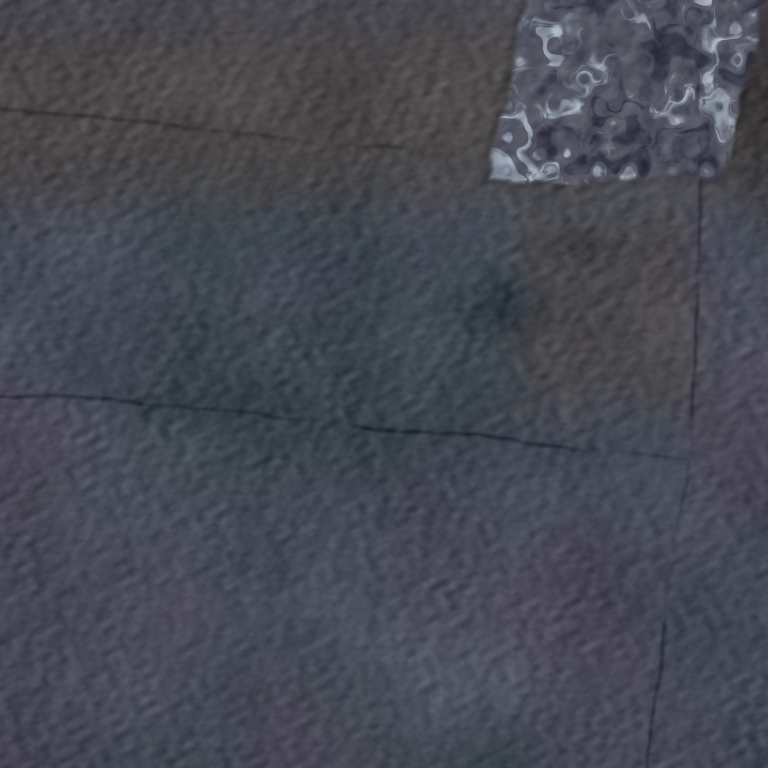
This texture is drawn by a Shadertoy shader. Its source:

```glsl
const vec3 SLATE = vec3(0.268, 0.290, 0.338);
const vec3 BROWN = vec3(0.292, 0.283, 0.290);
const vec3 VIOLET = vec3(0.292, 0.284, 0.342);
const vec3 TEAL = vec3(0.232, 0.276, 0.308);
const vec3 PATCH_BASE = vec3(0.325, 0.330, 0.380);
const vec3 PATCH_DARK = vec3(0.215, 0.220, 0.290);
const vec3 CHIP = vec3(0.58, 0.62, 0.68);
const float GRAIN_SCALE = 105.0;
const float GRAIN_RELIEF = 0.085;
const float FINE_GRAIN = 0.035;
const float MOTTLE = 0.085;
const float CRACK_WIDTH = 0.0032;
const float CRACK_DEPTH = 0.085;
const float CHIP_SCALE = 27.0;

float hash(vec2 p) {
    return fract(sin(dot(p, vec2(127.1, 311.7))) * 43758.5453);
}

float noise(vec2 p) {
    vec2 i = floor(p), f = fract(p);
    f = f * f * (3.0 - 2.0 * f);
    return mix(mix(hash(i), hash(i + vec2(1, 0)), f.x),
               mix(hash(i + vec2(0, 1)), hash(i + vec2(1, 1)), f.x), f.y);
}

float fbm(vec2 p) {
    float sum = 0.0, amp = 0.5;
    for (int i = 0; i < 4; i++) {
        sum += amp * noise(p);
        p = mat2(1.6, 1.2, -1.2, 1.6) * p + 7.3;
        amp *= 0.5;
    }
    return sum / 0.9375;
}

// Soft round stain, 1 at its centre
float stain(vec2 p, vec2 centre, vec2 radius) {
    vec2 d = (p - centre) / radius;
    return exp(-dot(d, d));
}

// Thin broken line from a to b
float crack(vec2 p, vec2 a, vec2 b) {
    vec2 ab = b - a;
    float t = clamp(dot(p - a, ab) / dot(ab, ab), 0.0, 1.0);
    float d = length(p - a - ab * t);
    float broken = smoothstep(0.32, 0.68, noise(p * 14.0 + 3.0));
    return exp(-d * d / (CRACK_WIDTH * CRACK_WIDTH)) * (0.2 + 0.8 * broken);
}

// Signed distance to the slanted patch, negative inside
float patchDistance(vec2 p) {
    float left = (0.638 + 0.20 * (p.y - 0.765)) - p.x;
    float right = p.x - (0.940 + 0.25 * (p.y - 0.765));
    return max(max(left, right), 0.765 - p.y);
}

// Lit slope of a height field
float relief(vec2 p) {
    return noise(p + vec2(-0.35, 0.45)) - noise(p - vec2(-0.35, 0.45));
}

vec3 ground(vec2 uv, vec2 wob) {
    float tint = fbm(uv * 5.0 + 11.0);
    vec3 col = mix(SLATE, VIOLET, smoothstep(0.45, 0.7, tint));
    col = mix(col, TEAL, 0.65 * smoothstep(0.5, 0.72, fbm(uv * 4.0 + 31.0)));
    col = mix(col, VIOLET, 0.5 * stain(uv, vec2(0.05, 0.15), vec2(0.2, 0.3)));

    // Brown upper band and the square below the patch
    vec2 q = uv + wob * 6.0;
    float band = smoothstep(0.68, 0.80, q.y);
    vec2 box = abs(q - vec2(0.79, 0.60)) - vec2(0.11, 0.13);
    band = max(band, 0.85 * smoothstep(0.03, -0.04, max(box.x, box.y)));
    col = mix(col, BROWN, band);
    col = mix(col, VIOLET, 0.6 * smoothstep(0.93, 1.0, q.y));

    // Dark stains and one pale spot
    col -= 0.075 * stain(q, vec2(0.65, 0.60), vec2(0.05, 0.045));
    col -= 0.055 * stain(q, vec2(0.76, 0.68), vec2(0.07, 0.025));
    col -= 0.045 * stain(q, vec2(0.25, 0.48), vec2(0.10, 0.04));
    col -= 0.070 * stain(uv, vec2(1.0, 0.83), vec2(0.05, 0.15));
    col += 0.030 * stain(q, vec2(0.55, 0.12), vec2(0.10, 0.08));
    return col + MOTTLE * (fbm(uv * 9.0) - 0.5);
}

vec3 chippedPatch(vec2 uv) {
    vec2 p = uv * CHIP_SCALE + 1.5 * vec2(noise(uv * 50.0), noise(uv * 50.0 + 9.0));
    float h = fbm(p);
    float chips = smoothstep(0.53, 0.70, h);
    vec3 col = mix(PATCH_DARK, PATCH_BASE, smoothstep(0.27, 0.45, h));
    col = mix(col, CHIP, chips);
    return col + (0.08 + 0.12 * chips) * relief(uv * 60.0);
}

void mainImage(out vec4 fragColor, in vec2 fragCoord) {
    vec2 uv = fragCoord / iResolution.xy;
    vec2 wob = 0.012 * (vec2(fbm(uv * 16.0), fbm(uv * 16.0 + 40.0)) - 0.5);
    vec2 p = uv + wob;
    vec3 col = ground(uv, wob);

    // Long joints
    float joints = 0.7 * crack(p, vec2(-0.02, 0.862), vec2(0.64, 0.792));
    joints = max(joints, crack(p, vec2(-0.02, 0.486), vec2(0.17, 0.478)));
    joints = max(joints, crack(p, vec2(0.17, 0.478), vec2(0.90, 0.402)));
    joints = max(joints, crack(p, vec2(0.915, 0.76), vec2(0.897, 0.41)));
    joints = max(joints, crack(p, vec2(0.897, 0.41), vec2(0.838, -0.02)));
    col -= CRACK_DEPTH * joints;

    // Pale chipped patch with a dark lower lip
    float d = patchDistance(uv + wob * 2.0);
    col -= 0.06 * exp(-pow((d - 0.004) / 0.006, 2.0)) * noise(uv * 30.0);
    col = mix(col, chippedPatch(uv), smoothstep(0.004, -0.005, d));

    // Slanted rough grain
    vec2 g = mat2(0.88, -0.48, 0.48, 0.88) * uv * GRAIN_SCALE * vec2(0.85, 1.1);
    float rough = 0.5 + 0.8 * fbm(uv * 7.0 + 60.0);
    col += GRAIN_RELIEF * rough * relief(g) * 0.75;
    col += FINE_GRAIN * (noise(g * 1.9 + 17.0) - 0.5);
    fragColor = vec4(clamp(col, 0.0, 1.0), 1.0);
}
```
